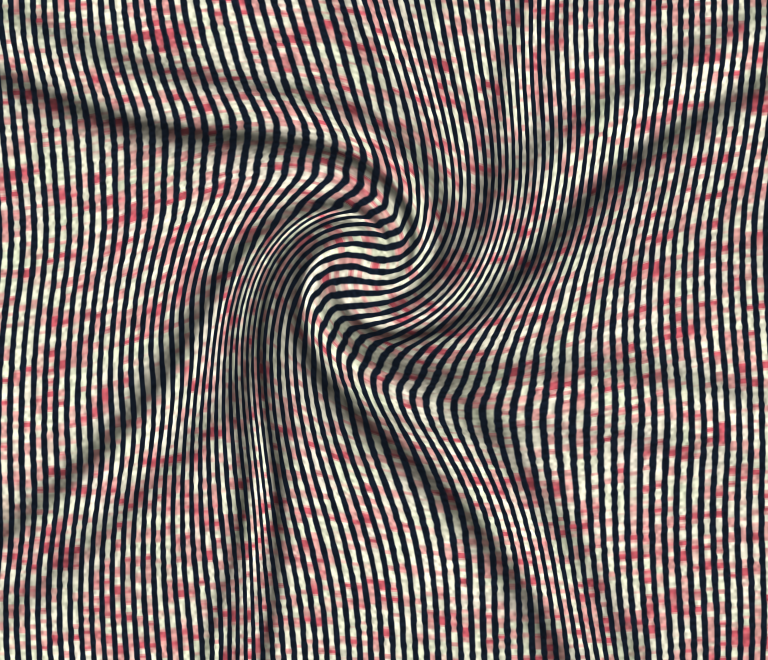
Write a WebGL 2 fragment shader that draws this texture.

```glsl
#version 300 es
precision highp float;
// Ribbed knit cloth, navy and cream with flecked pink yarn, pinched and twisted.
// Ribs are a repeated stripe in coordinates rotated around the pinch; folds are
// spiral rolls that shade the cloth and slant the ribs crossing them.
uniform vec2 u_resolution;
out vec4 fragColor;

float hash(vec2 p) {
  vec3 h = fract(vec3(p.xyx) * vec3(0.1031, 0.1030, 0.0973));
  h += dot(h, h.yzx + 33.3);
  return fract((h.x + h.y) * h.z);
}

float valueNoise(vec2 p) {
  vec2 cell = floor(p), f = fract(p);
  f = f * f * (3.0 - 2.0 * f);
  return mix(mix(hash(cell), hash(cell + vec2(1, 0)), f.x),
             mix(hash(cell + vec2(0, 1)), hash(cell + vec2(1, 1)), f.x), f.y);
}

vec2 rotate(vec2 p, float a) {
  return vec2(cos(a) * p.x - sin(a) * p.y, sin(a) * p.x + cos(a) * p.y);
}

// Per fold: outer angle in degrees, width (sign gives the lit side), depth
const vec3 FOLDS[9] = vec3[9](
  vec3(153, -0.022, 0.95), vec3(25, 0.023, 0.90), vec3(62, -0.016, 0.40),
  vec3(-18, -0.024, 0.40), vec3(-63, 0.024, 0.90), vec3(-104, -0.013, 0.85),
  vec3(-112, 0.012, 0.60), vec3(-143, 0.022, 0.80), vec3(100, -0.022, 0.20));

void main() {
  vec2 uv = gl_FragCoord.xy / u_resolution.y;
  float aspect = u_resolution.x / u_resolution.y;
  vec2 d = uv - vec2(0.475 * aspect, 0.597);
  float r = length(d);

  // Folds: distance across each spiral arm, giving shade and rib slant
  float spiral = 5.0 * exp(-r / 0.1);
  vec2 unwound = rotate(d, spiral);
  float shear = sqrt(1.0 + pow(r * spiral / 0.1, 2.0));
  float shade = 1.0, push = 0.0;
  for (int i = 0; i < 9; i++) {
    vec3 fold = FOLDS[i];
    float angle = radians(fold.x), side = sign(fold.y);
    vec2 arm = rotate(unwound, -angle);
    float width = abs(fold.y) * (0.35 + 0.65 * smoothstep(0.03, 0.3, r));
    float t = arm.y / shear * side / width;
    float reach = fold.z * smoothstep(0.0, 0.35, arm.x / max(r, 0.001))
                * smoothstep(0.015, 0.1, r) * (1.0 - 0.35 * smoothstep(0.35, 0.8, r));
    float crease = exp(-t * t * (t > 0.0 ? 2.2 : 0.8));
    float backEdge = exp(-pow(t - 4.2, 2.0) * 1.3);
    float ridge = exp(-pow(t - 2.0, 2.0) * 0.7);
    shade *= 1.0 - reach * (0.72 * crease + 0.38 * backEdge - 0.08 * ridge);
    push -= reach * side * sin(angle) * width * 1.0 * tanh((t - 2.0) / 1.8);
  }

  // Cloth coordinates: twist, slight gather at the pinch, slow waviness
  vec2 cloth = rotate(d, 1.9 * exp(-pow(r / 0.17, 1.2)));
  cloth.x += push + 0.006 * sin(uv.y * 7.0 + uv.x * 3.0)
           + 0.003 * sin(uv.y * 15.0 - uv.x * 8.0 + 1.0);
  cloth.y += 0.006 * sin(uv.x * 9.0 + 0.6);

  // Ribs: raised light stripe with navy between
  float u = cloth.x * 59.0;
  float rib = floor(u);
  float fromMiddle = abs(fract(u) - 0.5) * 2.0;
  float soft = max(0.17, fwidth(u) * 1.3);
  float wobble = 0.18 * (valueNoise(vec2(rib * 7.0, cloth.y * 120.0)) - 0.5);
  float light = 1.0 - smoothstep(0.51 - soft, 0.51 + soft, fromMiddle + wobble);

  // Yarn: short dyed dashes, loosely shared by neighbouring ribs
  float dash = 0.5 * valueNoise(vec2(rib * 0.4, cloth.y * 75.0 + 40.0))
             + 0.5 * valueNoise(vec2(rib * 3.7, cloth.y * 125.0 + 90.0));
  float pink = smoothstep(0.44, 0.62, dash);
  float red = smoothstep(0.66, 0.80, dash);
  float green = valueNoise(vec2(rib * 0.4 + 30.0, cloth.y * 24.0));
  vec3 yarn = mix(vec3(0.97, 0.93, 0.85), vec3(0.87, 0.92, 0.77), green * 0.75);
  yarn = mix(yarn, vec3(0.88, 0.60, 0.58), pink * 0.85);
  yarn = mix(yarn, vec3(0.78, 0.28, 0.34), red * 0.75);

  // Knit grain and rounded ribs
  float grain = valueNoise(vec2(u * 3.0, cloth.y * 190.0));
  yarn *= (0.84 + 0.28 * grain) * (1.06 - 0.40 * fromMiddle * fromMiddle);
  vec3 navy = vec3(0.085, 0.115, 0.16) * (0.8 + 0.4 * grain);
  navy += vec3(0.10, 0.03, 0.04) * red * (1.0 - smoothstep(0.5, 0.9, fromMiddle));

  // Broad light and fold shadows
  float sway = 0.98 + 0.03 * sin(uv.x * 5.0 - uv.y * 11.0)
             + 0.03 * sin(uv.y * 17.0 + uv.x * 4.0 + 2.0);
  shade = clamp(shade * sway, 0.08, 1.08);
  vec3 color = mix(navy * mix(0.6, 1.0, min(shade, 1.0)), yarn * shade, light);
  fragColor = vec4(clamp(color, 0.0, 1.0), 1.0);
}
```
